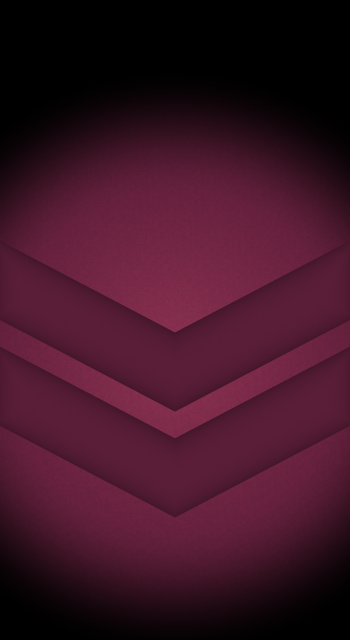
Write a WebGL 2 fragment shader that draws this background.

```glsl
#version 300 es
precision highp float;
// Two sunken dark chevrons over a soft crimson glow fading to black.

#define SLOPE 0.524          // rise of the chevron arms
#define BAND_HEIGHT 0.1237   // vertical thickness of a chevron
#define BAND_STEP 0.1654     // spacing between chevrons
#define FIRST_TIP 0.1914     // lower tip of the bottom chevron
#define GLOW_Y 0.434         // height of the glow centre
#define GLOW_RADIUS 0.436
#define SHADOW_WIDTH 0.015
#define SHADOW_DEPTH 0.27
#define GRAIN_SCALE 400.0
#define GRAIN_AMOUNT 0.07

uniform vec2 u_resolution;
out vec4 fragColor;

const vec3 CORE = vec3(0.555, 0.196, 0.322);
const vec3 RIM = vec3(0.39, 0.125, 0.235);
const vec3 BAND = vec3(0.358, 0.118, 0.222);
const vec3 NIGHT = vec3(0.004, 0.001, 0.002);

float hash(vec2 p) {
    return fract(sin(dot(p, vec2(127.1, 311.7))) * 43758.5453);
}

float noise(vec2 p) {
    vec2 cell = floor(p), f = fract(p);
    f = f * f * (3.0 - 2.0 * f);
    float low = mix(hash(cell), hash(cell + vec2(1.0, 0.0)), f.x);
    float high = mix(hash(cell + vec2(0.0, 1.0)), hash(cell + 1.0), f.x);
    return mix(low, high, f.y);
}

// Circular glow: bright core, broad rim, then a soft falloff.
vec3 glow(vec2 p) {
    float r = length(p - vec2(0.0, GLOW_Y)) / GLOW_RADIUS;
    vec3 tint = mix(CORE, RIM, clamp(r / 0.65, 0.0, 1.0));
    return mix(tint, NIGHT, smoothstep(0.6, 1.05, r));
}

// Signed distance to a chevron's edges, positive inside.
float chevron(vec2 p, float tip) {
    float above = p.y - SLOPE * abs(p.x) - tip;
    return min(above, BAND_HEIGHT - above) * inversesqrt(1.0 + SLOPE * SLOPE);
}

void main() {
    // Canvas heights, with x measured from the centre line
    vec2 p = (gl_FragCoord.xy - vec2(0.5 * u_resolution.x, 0.0)) / u_resolution.y;
    float pixel = 1.0 / u_resolution.y;
    float side = 0.5 * u_resolution.x / u_resolution.y - abs(p.x);

    // Fine paper grain on the glow
    float grain = noise(p * GRAIN_SCALE) - 0.5;
    vec3 color = glow(p) * (1.0 + GRAIN_AMOUNT * grain);

    // Sunken chevrons with inner shadows along edges and canvas sides
    for (int i = 0; i < 2; i++) {
        float d = chevron(p, FIRST_TIP + BAND_STEP * float(i));
        float edgeShade = exp(-max(d, 0.0) / SHADOW_WIDTH);
        float sideShade = 0.6 * exp(-max(side, 0.0) / SHADOW_WIDTH);
        float shade = 1.0 - SHADOW_DEPTH * max(edgeShade, sideShade);
        vec3 band = BAND * shade * (1.0 + 0.3 * GRAIN_AMOUNT * grain);
        color = mix(color, band, smoothstep(-0.7 * pixel, 0.7 * pixel, d));
    }

    fragColor = vec4(color, 1.0);
}
```
